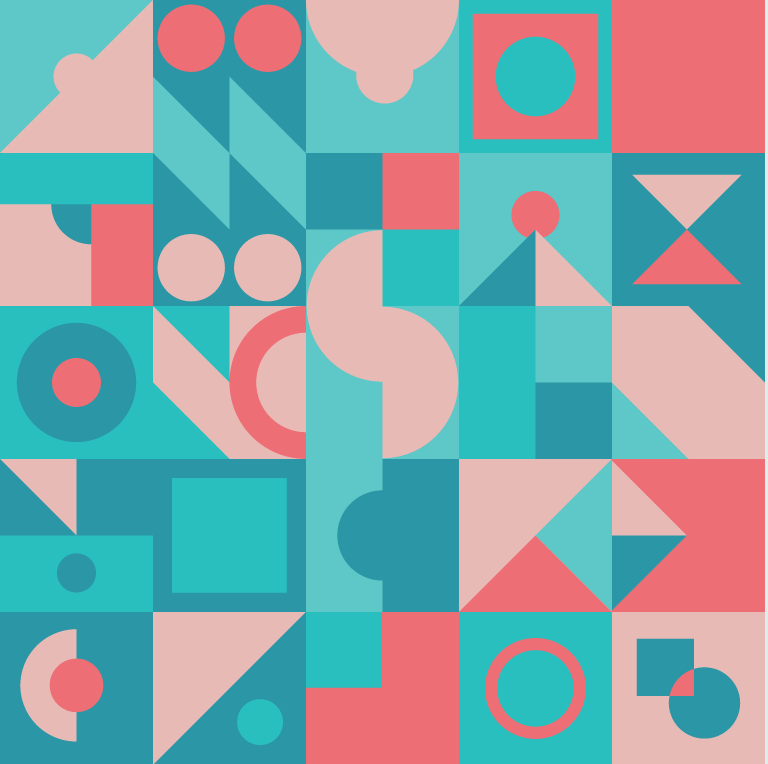
This pattern is drawn by a Shadertoy shader. Its source:

```glsl
// Five by five mosaic of flat geometric tiles in teal, aqua, pink and coral.
// Each tile layers discs, boxes and wedges in its own unit square (y down);
// a small grid of samples per pixel smooths every edge, tile seams included.

const vec3 LIGHT = vec3(0.37, 0.78, 0.78);
const vec3 AQUA  = vec3(0.16, 0.75, 0.75);
const vec3 TEAL  = vec3(0.17, 0.59, 0.65);
const vec3 PINK  = vec3(0.91, 0.73, 0.71);
const vec3 CORAL = vec3(0.93, 0.43, 0.46);
const vec3 PAPER = vec3(0.88, 0.92, 0.92);
const float TILES = 5.0;
const float TILES_PER_HEIGHT = 4.994;
const int SAMPLES = 4;
const vec2 MID = vec2(0.5);

bool disc(vec2 p, vec2 centre, float radius) {
    return length(p - centre) < radius;
}

bool ring(vec2 p, vec2 centre, float inner, float outer) {
    return disc(p, centre, outer) && !disc(p, centre, inner);
}

bool box(vec2 p, vec2 centre, float halfSide) {
    vec2 d = abs(p - centre);
    return max(d.x, d.y) < halfSide;
}

// Right-angled wedge that opens from its apex along an axis direction
bool wedge(vec2 p, vec2 apex, vec2 dir) {
    vec2 d = p - apex;
    return dot(d, dir) > abs(d.x * dir.y - d.y * dir.x);
}

// Two-tile panel: slanted bands between two pairs of discs
vec3 bandPanel(vec2 p) {
    vec2 cell = vec2(mod(p.x, 0.5), p.y);
    float slant = cell.y - cell.x;
    vec3 c = slant > 0.5 && slant < 1.0 ? LIGHT : TEAL;
    vec2 mirrored = vec2(cell.x, min(p.y, 2.0 - p.y));
    if (disc(mirrored, vec2(0.25), 0.22)) c = p.y < 1.0 ? CORAL : PINK;
    return c;
}

vec3 firstRow(int col, vec2 p) {
    vec3 c = LIGHT;
    if (col == 0) {
        if (p.x + p.y > 1.0 || disc(p, MID, 0.15)) c = PINK;
    } else if (col == 1) {
        c = bandPanel(p);
    } else if (col == 2) {
        if (disc(p, vec2(0.5, 0.0), 0.5) || disc(p, vec2(0.515, 0.49), 0.187)) c = PINK;
    } else if (col == 3) {
        c = box(p, MID, 0.41) && !disc(p, MID, 0.26) ? CORAL : AQUA;
    } else c = CORAL;
    return c;
}

vec3 secondRow(int col, vec2 p) {
    vec3 c = LIGHT;
    if (col == 0) {
        vec2 corner = vec2(0.597, 0.335);
        c = p.x > corner.x ? CORAL : disc(p, corner, 0.262) ? TEAL : PINK;
        if (p.y < corner.y) c = AQUA;
    } else if (col == 1) {
        c = bandPanel(p + vec2(0.0, 1.0));
    } else if (col == 2) {
        if (p.y < 0.5) c = p.x < 0.5 ? TEAL : CORAL;
        else if (p.x > 0.5) c = AQUA;
        else if (disc(p, vec2(0.5, 1.0), 0.495)) c = PINK;
    } else if (col == 3) {
        if (disc(p, vec2(0.5, 0.405), 0.157)) c = CORAL;
        if (wedge(p, MID, vec2(0, 1))) c = p.x < 0.5 ? TEAL : PINK;
    } else {
        vec2 d = abs(p - vec2(0.49, 0.5));
        c = d.x < d.y && d.y < 0.358 ? (p.y < 0.5 ? PINK : CORAL) : TEAL;
    }
    return c;
}

vec3 thirdRow(int col, vec2 p) {
    vec3 c = PINK;
    if (col == 0) {
        c = disc(p, MID, 0.16) ? CORAL : disc(p, MID, 0.39) ? TEAL : AQUA;
    } else if (col == 1) {
        if ((p.x < 0.5 && p.y < p.x) || p.y - p.x > 0.5) c = AQUA;
        if (ring(p, vec2(1.0, 0.5), 0.325, 0.5)) c = CORAL;
    } else if (col == 2) {
        vec2 centre = vec2(0.5, p.x < 0.5 ? 0.0 : 0.5);
        if (!disc(p, centre, 0.495)) c = LIGHT;
    } else if (col == 3) {
        c = p.x < 0.5 ? AQUA : p.y < 0.5 ? LIGHT : TEAL;
    } else {
        float slant = p.x - p.y;
        c = slant > 0.5 ? TEAL : slant < -0.5 ? LIGHT : PINK;
    }
    return c;
}

vec3 fourthRow(int col, vec2 p) {
    if (col == 0) {
        if (p.y > 0.5) return disc(p, vec2(0.5, 0.745), 0.128) ? TEAL : AQUA;
        return p.x < 0.5 && p.y < p.x ? PINK : TEAL;
    }
    if (col == 1) return box(p, MID, 0.375) ? AQUA : TEAL;
    if (col == 2) return p.x > 0.5 || disc(p, MID, 0.295) ? TEAL : LIGHT;
    if (col == 3) return wedge(p, MID, vec2(0, 1)) ? CORAL : wedge(p, MID, vec2(1, 0)) ? LIGHT : PINK;
    return wedge(p, vec2(0.49, 0.5), vec2(-1, 0)) ? (p.y < 0.5 ? PINK : TEAL) : CORAL;
}

vec3 fifthRow(int col, vec2 p) {
    vec2 hub = vec2(0.5, 0.48);
    if (col == 0) return disc(p, hub, 0.175) ? CORAL : p.x < 0.5 && disc(p, hub, 0.367) ? PINK : TEAL;
    if (col == 1) return disc(p, vec2(0.7, 0.72), 0.15) ? AQUA : p.x + p.y < 1.0 ? PINK : TEAL;
    if (col == 2) return max(p.x, p.y) < 0.495 ? AQUA : CORAL;
    if (col == 3) return ring(p, MID, 0.25, 0.33) ? CORAL : AQUA;
    bool inBox = box(p, vec2(0.35, 0.362), 0.187), inDisc = disc(p, vec2(0.605, 0.595), 0.233);
    return inBox && inDisc ? CORAL : inBox || inDisc ? TEAL : PINK;
}

vec3 mosaic(vec2 p) {
    if (p.x >= TILES) return PAPER;
    ivec2 id = ivec2(floor(p));
    vec2 q = fract(p);
    if (id.y == 0) return firstRow(id.x, q);
    if (id.y == 1) return secondRow(id.x, q);
    if (id.y == 2) return thirdRow(id.x, q);
    return id.y == 3 ? fourthRow(id.x, q) : fifthRow(id.x, q);
}

void mainImage(out vec4 fragColor, in vec2 fragCoord) {
    vec3 sum = vec3(0.0);
    for (int i = 0; i < SAMPLES * SAMPLES; i++) {
        vec2 jitter = (vec2(i % SAMPLES, i / SAMPLES) + 0.5) / float(SAMPLES) - 0.5;
        vec2 uv = (fragCoord + jitter) / iResolution.y;
        sum += mosaic(vec2(uv.x, 1.0 - uv.y) * TILES_PER_HEIGHT);
    }
    fragColor = vec4(sum / float(SAMPLES * SAMPLES), 1.0);
}
```
